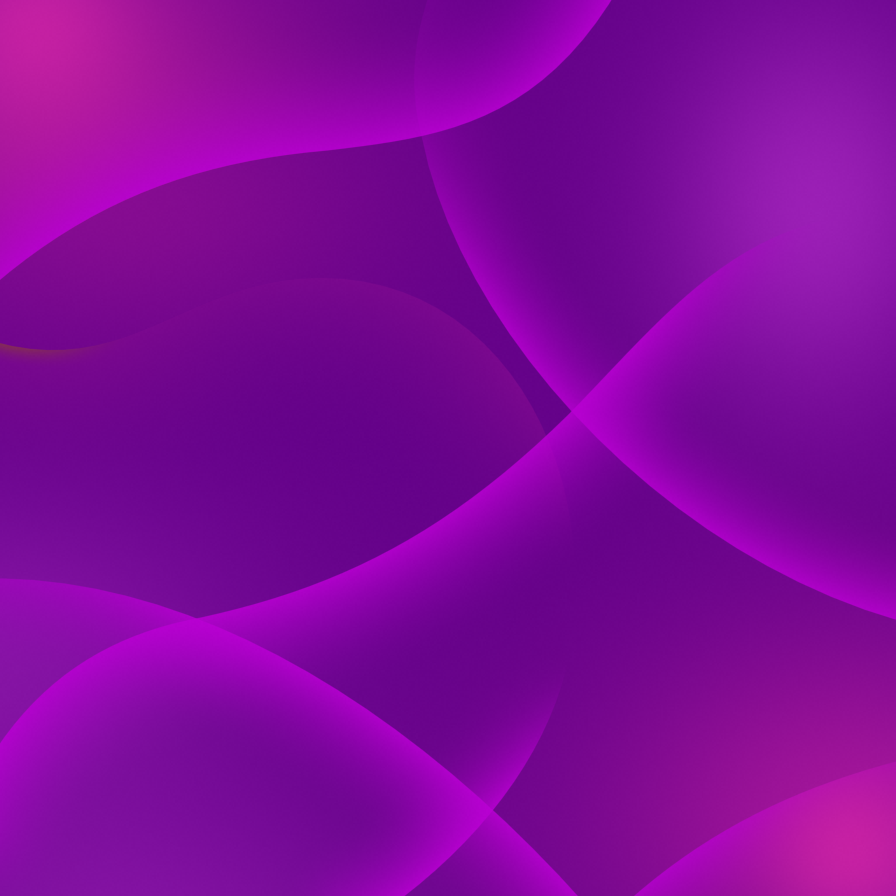
This background is drawn by a Shadertoy shader. Its source:

```glsl
// Overlapping violet sheets with glowing magenta rims over soft coloured lights.
// Each rim is a chain of cubic Bezier curves; its signed distance gives a sharp
// edge on one side and a fading glow on the other. A fine hash dither stops banding.

#define SEGMENTS 22
#define RIM_WIDTH 0.135
#define RIM_STRENGTH 0.88
#define DITHER 0.006
#define BASE vec3(0.390, 0.005, 0.535)
#define MAGENTA vec3(0.725, 0.000, 0.825)
#define PINK vec3(0.800, 0.135, 0.645)
#define VIOLET vec3(0.630, 0.135, 0.730)
#define PLUM vec3(0.570, 0.060, 0.580)
#define EMBER vec3(0.520, 0.200, 0.290)

float hash(vec2 p) {
    vec3 q = fract(p.xyx * 0.1031);
    q += dot(q, q.yzx + 33.33);
    return fract((q.x + q.y) * q.z);
}

vec2 bezier(vec2 a, vec2 b, vec2 c, vec2 d, float t) {
    float s = 1.0 - t;
    return s * s * s * a + 3.0 * s * s * t * b + 3.0 * s * t * t * c + t * t * t * d;
}

// Signed distance to a curve, positive on the left of its direction.
float curve(vec2 p, vec2 a, vec2 b, vec2 c, vec2 d) {
    float nearest = 1e5, side = 1.0;
    vec2 start = a;
    for (int i = 1; i <= SEGMENTS; i++) {
        vec2 end = bezier(a, b, c, d, float(i) / float(SEGMENTS));
        vec2 along = end - start, rel = p - start;
        vec2 gap = rel - along * clamp(dot(rel, along) / dot(along, along), 0.0, 1.0);
        float dist = dot(gap, gap);
        if (dist < nearest) {
            nearest = dist;
            side = along.x * rel.y - along.y * rel.x;
        }
        start = end;
    }
    return side < 0.0 ? -sqrt(nearest) : sqrt(nearest);
}

float closer(float a, float b) { return abs(a) < abs(b) ? a : b; }

// Smooth coverage of the positive side.
float inside(float d) {
    float aa = 0.8 / min(iResolution.x, iResolution.y);
    return smoothstep(-aa, aa, d);
}

// Glow that starts at the edge and fades inwards.
float rim(float d, float width) {
    float fade = clamp(1.0 - max(d, 0.0) / width, 0.0, 1.0);
    return inside(d) * fade * fade;
}

// Soft elliptical light.
float light(vec2 p, vec2 center, vec2 radius) {
    vec2 q = (p - center) / radius;
    return exp(-dot(q, q));
}

void mainImage(out vec4 fragColor, in vec2 fragCoord) {
    vec2 p = fragCoord / iResolution.xy;

    // Sheet edges, positive inside each sheet
    float crest = closer(
        curve(p, vec2(-0.06, 0.632), vec2(0.07, 0.765), vec2(0.20, 0.818), vec2(0.365, 0.832)),
        curve(p, vec2(0.365, 0.832), vec2(0.50, 0.848), vec2(0.625, 0.862), vec2(0.72, 1.07)));
    float bowl = closer(
        curve(p, vec2(0.50, 1.06), vec2(0.465, 0.98), vec2(0.452, 0.92), vec2(0.471, 0.846)),
        curve(p, vec2(0.471, 0.846), vec2(0.515, 0.62), vec2(0.76, 0.36), vec2(1.04, 0.298)));
    float sweep = -closer(closer(
        curve(p, vec2(-0.04, 0.10), vec2(0.02, 0.23), vec2(0.11, 0.29), vec2(0.225, 0.311)),
        curve(p, vec2(0.225, 0.311), vec2(0.38, 0.345), vec2(0.50, 0.405), vec2(0.635, 0.538))),
        curve(p, vec2(0.635, 0.538), vec2(0.735, 0.64), vec2(0.81, 0.74), vec2(0.95, 0.76)));
    float hill = -curve(p, vec2(-0.03, 0.354), vec2(0.22, 0.365), vec2(0.48, 0.197), vec2(0.68, -0.04));
    float blob = -closer(closer(
        curve(p, vec2(-0.03, 0.626), vec2(0.14, 0.565), vec2(0.20, 0.69), vec2(0.358, 0.69)),
        curve(p, vec2(0.358, 0.69), vec2(0.54, 0.69), vec2(0.645, 0.52), vec2(0.641, 0.349))),
        curve(p, vec2(0.641, 0.349), vec2(0.65, 0.21), vec2(0.56, 0.07), vec2(0.41, -0.03)));
    float corner = -curve(p, vec2(0.67, -0.035), vec2(0.78, 0.075), vec2(0.90, 0.128), vec2(1.04, 0.16));

    // Broad background lights
    vec3 color = BASE;
    color = mix(color, VIOLET, 0.90 * light(p, vec2(0.91, 0.77), vec2(0.17, 0.22)));
    color = mix(color, VIOLET, 0.55 * light(p, vec2(-0.02, 0.26), vec2(0.30, 0.20)));
    color = mix(color, VIOLET, 0.50 * light(p, vec2(0.14, -0.04), vec2(0.30, 0.16)));
    color = mix(color, PLUM, 0.75 * (1.0 - inside(blob)) * light(p, vec2(0.12, 0.78), vec2(0.30, 0.17)));
    color = mix(color, PINK, 0.62 * light(p, vec2(0.97, 0.08), vec2(0.30, 0.22)));
    color = mix(color, PINK, 0.60 * inside(crest) * light(p, vec2(0.05, 0.92), vec2(0.27, 0.25)));

    // Faint upper part of the blob, with a warm streak at its left end
    float upper = smoothstep(0.36, 0.58, p.y);
    color = mix(color, PLUM, 0.48 * upper * rim(blob, 0.20));
    color = mix(color, EMBER, 0.85 * smoothstep(0.15, 0.0, p.x) * upper * rim(blob, 0.022));

    // Glowing rims
    float bowlFade = mix(0.12, 0.85, smoothstep(0.95, 0.62, p.y));
    float sweepFade = smoothstep(0.94, 0.70, p.x);
    float hillFade = mix(0.50, 0.88, smoothstep(0.0, 0.25, p.x));
    float blobFade = smoothstep(0.27, 0.09, p.y);
    float cornerFade = mix(0.80, 0.30, smoothstep(0.75, 1.0, p.x));
    color = mix(color, MAGENTA, RIM_STRENGTH * rim(crest, RIM_WIDTH * 1.1));
    color = mix(color, MAGENTA, bowlFade * rim(bowl, RIM_WIDTH * 0.8));
    color = mix(color, MAGENTA, RIM_STRENGTH * sweepFade * rim(sweep, RIM_WIDTH));
    color = mix(color, MAGENTA, hillFade * rim(hill, RIM_WIDTH * 0.9));
    color = mix(color, MAGENTA, RIM_STRENGTH * blobFade * rim(blob, RIM_WIDTH * 0.8));
    color = mix(color, MAGENTA, cornerFade * rim(corner, RIM_WIDTH * 0.8));

    // Small hot spots in two corners
    color = mix(color, PINK, 0.85 * inside(corner) * light(p, vec2(0.95, 0.05), vec2(0.09)));
    color = mix(color, PINK, 0.80 * inside(crest) * light(p, vec2(0.04, 0.97), vec2(0.10)));

    color += DITHER * (hash(floor(p * 512.0)) - 0.5);
    fragColor = vec4(color, 1.0);
}
```
